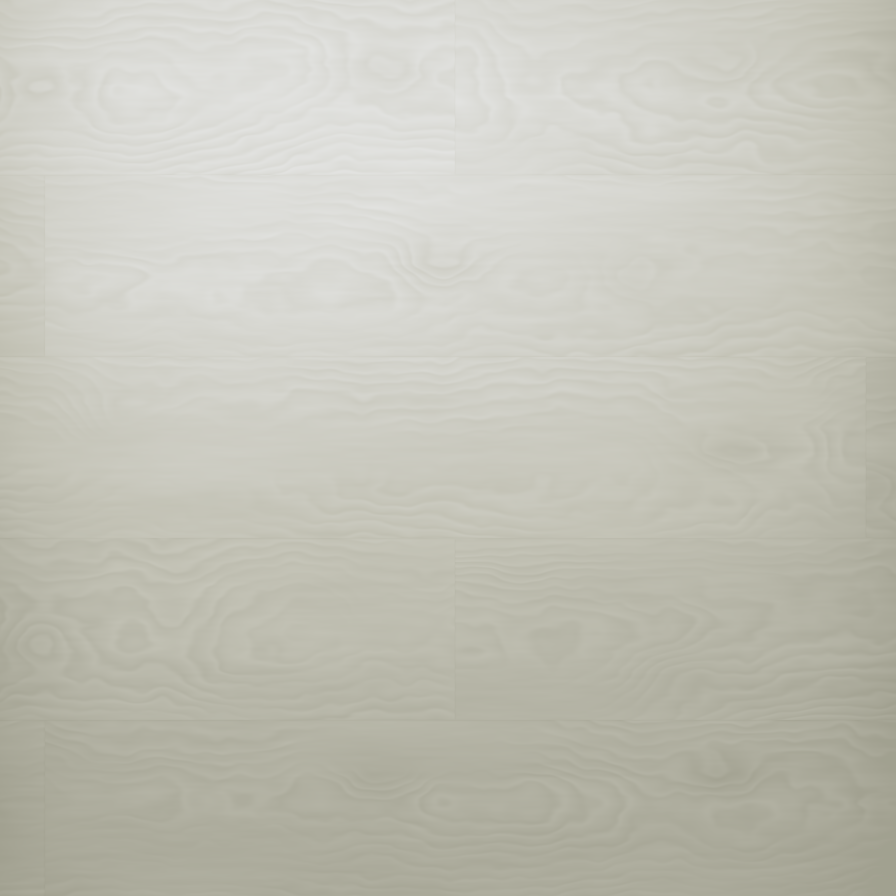
A Shadertoy shader for this texture:

```glsl
// Pale whitewashed oak floor: five rows of long staggered planks under a soft light from the upper left.

// Layout, in canvas units
const float ROW_HEIGHT   = 0.203;
const float ROW_OFFSET   = 0.008;   // part of the top row cut off by the edge
const float PLANK_LENGTH = 1.375;
const float FIRST_JOINT  = 0.508;   // end joint of the top row
const float STAGGER      = PLANK_LENGTH / 3.0;
const float SEAM_WIDTH   = 0.0016;

// Wood
const float RING_COUNT     = 20.0;  // growth rings across one plank
const float RING_CONTRAST  = 0.060;
const float FIBRE_CONTRAST = 0.085;
const float CLOUD_CONTRAST = 0.110;
const float PLANK_CONTRAST = 0.090;
const float KNOT_CONTRAST  = 0.110;
const float SEAM_CONTRAST  = 0.100;
const int   KNOTS          = 3;     // knots per plank

// Light
const vec2 LIGHT_CENTRE = vec2(0.34, 0.85);
const vec2 LIGHT_SPREAD = vec2(0.86, 0.56);
const vec3 SHADE = vec3(0.655, 0.652, 0.590);
const vec3 BODY  = vec3(0.765, 0.762, 0.712);
const vec3 SHEEN = vec3(0.865, 0.866, 0.850);

float hash(vec2 p) {
    vec3 q = fract(vec3(p.xyx) * 0.1031);
    q += dot(q, q.yzx + 33.33);
    return fract((q.x + q.y) * q.z);
}

float noise(vec2 p) {
    vec2 i = floor(p), f = fract(p);
    f = f * f * (3.0 - 2.0 * f);
    return mix(mix(hash(i), hash(i + vec2(1, 0)), f.x),
               mix(hash(i + vec2(0, 1)), hash(i + vec2(1, 1)), f.x), f.y);
}

float fbm(vec2 p) {
    float sum = 0.0, gain = 0.5;
    for (int i = 0; i < 4; i++) {
        sum += gain * noise(p);
        p = p * 2.03 + 17.3;
        gain *= 0.5;
    }
    return sum / 0.9375;
}

// Tone of one plank; p.x runs along it in canvas units, p.y across it from 0 to 1
float woodTone(vec2 p, vec2 id) {
    float seed = hash(id + 7.0) * 90.0;
    vec2 q = p + vec2(seed, seed * 1.7);

    // Knots push the rings apart and darken the wood
    float bulge = 0.0, knotTone = 0.0;
    for (int k = 0; k < KNOTS; k++) {
        vec2 key = id * 5.0 + float(k) * 13.0 + 60.0;
        vec2 centre = vec2((float(k) + hash(key)) / float(KNOTS) * PLANK_LENGTH,
                           mix(0.25, 0.75, hash(key + 31.0)));
        vec2 d = (p - centre) / vec2(0.045, 0.13);
        float fall = exp(-dot(d, d));
        bulge += 0.13 * fall;
        knotTone += fall * hash(key + 47.0);
    }

    // Slice through a wandering trunk: arches in the middle, straight grain at the sides
    float pith = 0.5 + 0.35 * (noise(vec2(q.x * 2.5, seed)) - 0.5);
    float depth = 0.65 * fbm(vec2(q.x * 3.2, seed + 5.0));
    float radius = length(vec2(p.y - pith, depth)) + bulge;
    radius += 0.16 * (fbm(q * vec2(7.0, 3.5)) - 0.5);
    radius += 0.022 * (noise(q * vec2(55.0, 12.0)) - 0.5);
    float phase = radius * RING_COUNT * 6.2832;
    float rings = sin(phase + 0.6 * sin(phase));
    float ringFade = smoothstep(0.25, 0.75, fbm(q * vec2(4.0, 3.0) + 40.0));

    // Long fine fibres and broad faded patches
    float fibre = 0.6 * noise(q * vec2(14.0, 34.0)) + 0.4 * noise(q * vec2(38.0, 62.0)) - 0.5;
    float cloud = fbm(q * vec2(4.0, 4.5) + 11.0) - 0.5;

    return RING_CONTRAST * rings * ringFade + FIBRE_CONTRAST * fibre
         + CLOUD_CONTRAST * cloud - KNOT_CONTRAST * knotTone
         + PLANK_CONTRAST * (hash(id + 21.0) - 0.5);
}

// Soft dark line at the given distance from its middle
float seamLine(float dist, float pixel) {
    float halfWidth = 0.5 * SEAM_WIDTH;
    return 1.0 - smoothstep(halfWidth - pixel, halfWidth + pixel, dist);
}

void mainImage(out vec4 fragColor, in vec2 fragCoord) {
    vec2 uv = fragCoord / iResolution.xy;
    float pixel = 1.0 / min(iResolution.x, iResolution.y);

    // Rows count down from the top; each shifts by a third of a plank
    float across = (1.0 - uv.y + ROW_OFFSET) / ROW_HEIGHT;
    float row = floor(across);
    float along = (uv.x - FIRST_JOINT + row * STAGGER) / PLANK_LENGTH;
    vec2 id = vec2(floor(along) + 10.0, row);
    vec2 local = vec2(fract(along) * PLANK_LENGTH, fract(across));

    // Seams between rows, fainter joints between plank ends
    float rowDist = min(local.y, 1.0 - local.y) * ROW_HEIGHT;
    float endDist = min(local.x, PLANK_LENGTH - local.x);
    float wear = 0.4 + 0.6 * noise(vec2(uv.x * 9.0, row * 3.0));
    float seam = max(seamLine(rowDist, pixel) * wear, 0.5 * seamLine(endDist, pixel));

    // Pool of light, dimmer towards the side edges
    vec2 offset = (uv - LIGHT_CENTRE) / LIGHT_SPREAD;
    float light = exp(-dot(offset, offset));
    light -= 0.20 * pow(abs(2.0 * uv.x - 1.0), 6.0);

    float tone = clamp(light + woodTone(local, id) - SEAM_CONTRAST * seam, -0.1, 1.1);
    vec3 colour = tone < 0.5 ? mix(SHADE, BODY, tone * 2.0) : mix(BODY, SHEEN, tone * 2.0 - 1.0);
    fragColor = vec4(colour, 1.0);
}
```
